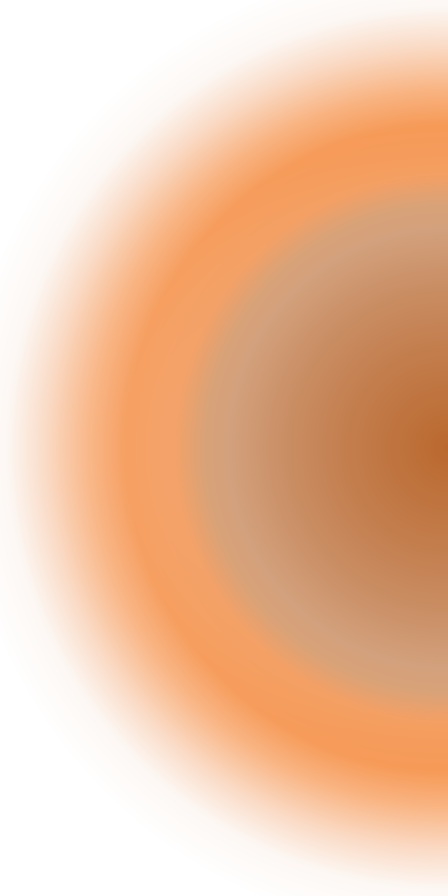
Reproduce this background procedurally as a WebGL 2 fragment shader.

```glsl
#version 300 es
precision highp float;
// Soft radial glow: a copper core, a dusty tan disc and an orange ring fading to white.

uniform vec2 u_resolution;
out vec4 fragColor;

// Glow centre as a fraction of the canvas; radii are in half canvas heights
const vec2 CENTRE = vec2(1.0, 0.5);
const float FADE_START = 0.72;
const float RING_WARMTH = 0.045;

// Gradient stops: colour in rgb, radius in a
const int STOP_COUNT = 11;
const vec4 STOPS[STOP_COUNT] = vec4[](
    vec4(0.73, 0.41, 0.18, 0.00),   // copper core
    vec4(0.765, 0.49, 0.30, 0.22),
    vec4(0.79, 0.555, 0.39, 0.36),
    vec4(0.825, 0.63, 0.49, 0.49),  // dusty tan rim
    vec4(0.85, 0.635, 0.47, 0.545),
    vec4(0.955, 0.63, 0.40, 0.61),  // orange ring
    vec4(0.965, 0.615, 0.365, FADE_START),
    vec4(0.975, 0.71, 0.52, 0.80),
    vec4(0.98, 0.86, 0.78, 0.90),   // outer fade
    vec4(0.99, 0.97, 0.955, 0.985),
    vec4(1.0, 1.0, 1.0, 1.09)
);

// Blends each stop over the previous one as the radius grows
vec3 radialGradient(float radius) {
    vec3 colour = STOPS[0].rgb;
    for (int i = 1; i < STOP_COUNT; i++) {
        float t = clamp((radius - STOPS[i - 1].a) / (STOPS[i].a - STOPS[i - 1].a), 0.0, 1.0);
        colour = mix(colour, STOPS[i].rgb, t);
    }
    return colour;
}

void main() {
    vec2 p = (gl_FragCoord.xy - CENTRE * u_resolution) / (0.5 * u_resolution.y);
    float radius = length(p);
    vec3 colour = radialGradient(radius);

    // The ring is more saturated above and below, paler at the side
    float ring = smoothstep(0.56, 0.66, radius) * (1.0 - smoothstep(FADE_START, 0.88, radius));
    float sideways = p.x * p.x / max(dot(p, p), 1e-4);
    colour.gb += ring * RING_WARMTH * (sideways - 0.5) * vec2(0.5, 1.0);

    fragColor = vec4(clamp(colour, 0.0, 1.0), 1.0);
}
```
